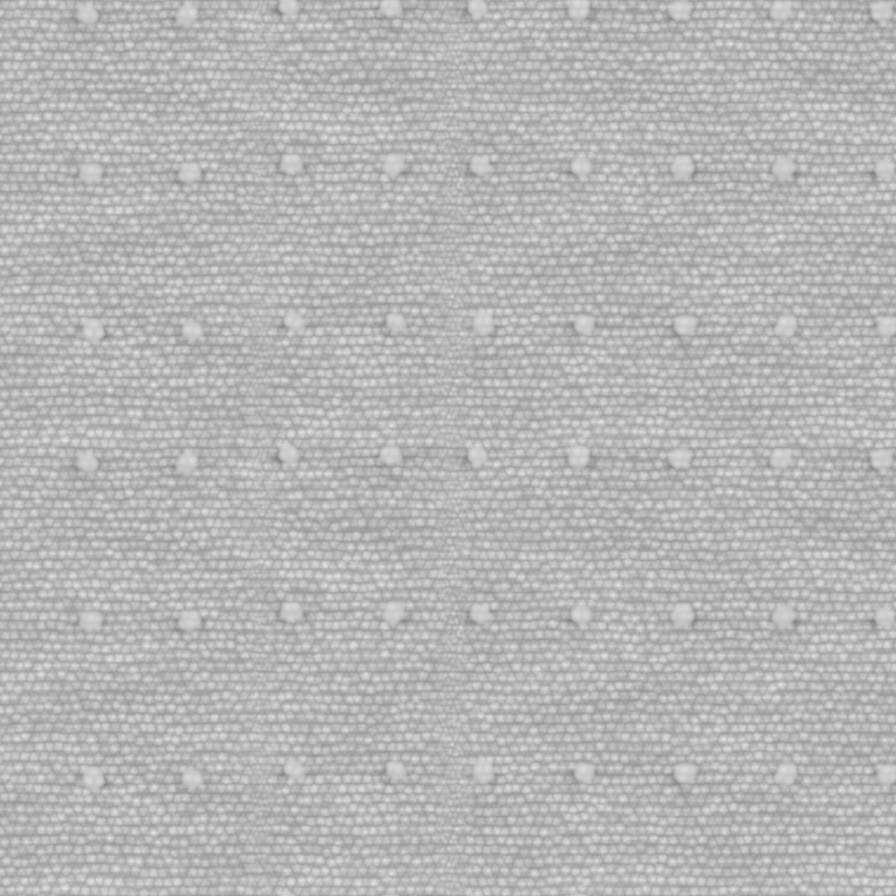
This texture is drawn by a Shadertoy shader. Its source:

```glsl
// Grey woven cloth with staggered thread beads, uneven seams and raised tufts in a grid.

float hash(vec2 p) {
    vec3 q = fract(p.xyx * vec3(0.1031, 0.1030, 0.0973));
    q += dot(q, q.yzx + 33.33);
    return fract((q.x + q.y) * q.z);
}

float bump(float x, float width) {
    return exp(-x * x / (width * width));
}

// Cellular noise on brick-like rows: each cell holds one jittered oval bead.
float weave(vec2 p, vec2 count) {
    vec2 q = p * count;
    float height = 0.0;
    for (int j = -1; j <= 1; j++) {
        float row = floor(q.y) + float(j);
        float tiledRow = mod(row, 0.5 * count.y);
        float stagger = 0.5 * mod(row, 2.0) + 0.14 * hash(vec2(tiledRow + 9.0, 3.0));
        for (int i = -1; i <= 1; i++) {
            float column = floor(q.x - stagger) + float(i);
            vec2 id = vec2(column, tiledRow);
            vec2 jitter = vec2(hash(id + 17.0), hash(id + 71.0)) - 0.5;
            vec2 centre = vec2(column + stagger, row) + 0.5 + jitter * vec2(0.36, 0.34);
            float dist = length((q - centre) * vec2(0.86, 1.14));
            float strength = 0.7 + 0.55 * hash(id + 131.0);
            height = max(height, strength * (1.0 - smoothstep(0.0, 0.76, dist)));
        }
    }
    return height;
}

// Offset from the nearest tuft; z identifies that tuft.
vec3 nearestTuft(vec2 p) {
    float column = max(round((p.x - 0.1) / 0.1108), 0.0);
    float slide = column < 3.5 ? 0.003 * max(column - 1.0, 0.0) : 0.002 * (column - 8.0);
    float lift = column < 1.5 ? 0.004 : -0.006 + 0.001 * (column - 2.0);
    vec3 best = vec3(1.0);
    for (int i = 0; i < 3; i++) {
        float row = float(i);
        vec2 d = p - vec2(0.098 + 0.1108 * column + slide + 0.003 * row,
                          0.013 + 0.176 * row + lift);
        d.y -= 0.5 * round(d.y / 0.5);
        if (abs(d.y) < abs(best.y)) best = vec3(d, column + 11.0 * row);
    }
    return best;
}

void mainImage(out vec4 fragColor, in vec2 fragCoord) {
    vec2 uv = fragCoord / iResolution.xy;
    // The cloth tile fills the width and repeats twice down; y runs downwards.
    vec2 p = vec2(uv.x, mod(1.0 - uv.y, 0.5));
    float turn = p.y * 12.56637;

    // Threads drift gently instead of running straight.
    vec2 drift = vec2(sin(turn * 4.0 + 2.0 * sin(p.x * 19.0)),
                      sin(p.x * 31.0 + 1.5 * sin(turn * 3.0)));
    vec2 cloth = p + 0.0014 * drift;

    // Narrow vertical seams hold a finer, disturbed weave.
    float wander = 0.004 * sin(turn * 3.0);
    float seam = 0.5 * bump(p.x - 0.29 - wander, 0.011) + 0.7 * bump(p.x - 0.505 - wander, 0.012);
    float threads = mix(weave(cloth, vec2(94.0, 88.0)),
                        weave(cloth + 3.0, vec2(150.0, 128.0)), seam);
    float tone = 0.630 + 0.177 * threads + 0.01 * seam;

    // Fibre grain, uneven thread rows and broad soft shading.
    tone += 0.05 * (weave(p + 7.0, vec2(190.0, 192.0)) - 0.48);
    tone += 0.014 * (hash(vec2(mod(floor(cloth.y * 88.0), 44.0), 5.0)) - 0.5);
    tone += 0.008 * sin(p.x * 23.0 + 2.0 * sin(turn * 2.0));
    tone += 0.006 * sin(turn * 6.0 + 3.0 * sin(p.x * 11.0));
    tone += 0.018 * bump(p.y - 0.483, 0.012);

    // Tufts: pulled threads and side shadows first, then the pale knot.
    vec3 tuft = nearestTuft(p);
    vec2 d = tuft.xy;
    float variation = hash(vec2(tuft.z, 23.0));
    tone -= 0.018 * bump(d.x, 0.007) * bump(d.y - 0.02, 0.016);
    tone -= 0.02 * bump(d.y - 0.003, 0.004) * bump(d.x, 0.03);
    float side = variation < 0.5 ? -1.0 : 1.0;
    tone -= 0.12 * bump(length((d - vec2(side * 0.011, 0.005)) * vec2(1.0, 0.8)), 0.007);
    tone -= 0.07 * bump(length(d - vec2(-side * 0.012, 0.001)), 0.006);

    float angle = atan(d.y, d.x);
    float radius = 0.0112 + 0.0022 * variation
                 + 0.0009 * sin(2.0 * angle + 6.0 * variation) + 0.0004 * sin(5.0 * angle);
    float softness = 0.0015 + 1.0 / iResolution.y;
    float knot = 1.0 - smoothstep(-softness, softness, length(d) - radius);
    float knotTone = 0.815 - 2.0 * d.y - 0.05 * smoothstep(0.5, 1.0, length(d) / radius)
                   + 0.05 * (threads - 0.5);
    tone = mix(tone, knotTone, 0.92 * knot);

    fragColor = vec4(vec3(clamp(tone, 0.0, 1.0)), 1.0);
}
```
